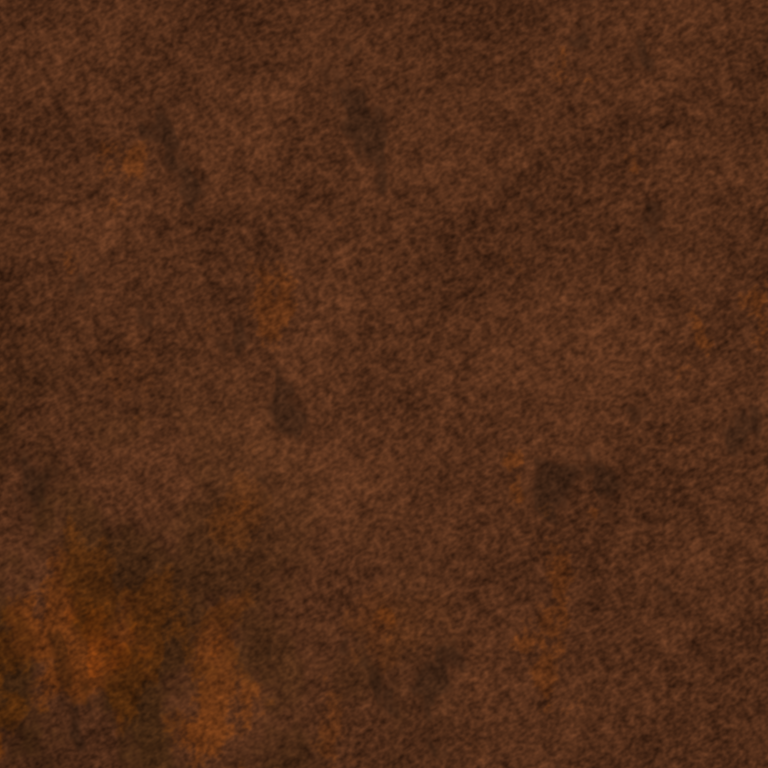
Write a WebGL 2 fragment shader that draws this texture.

```glsl
#version 300 es
precision highp float;
// Worn brown suede with fine pitted grain, dark scuffs and rusty stains.

uniform vec2 u_resolution;
out vec4 fragColor;

// Colours
const vec3 PIT_BROWN  = vec3(0.215, 0.114, 0.060);
const vec3 NAP_BROWN  = vec3(0.425, 0.244, 0.142);
const vec3 RUST_TINT  = vec3(1.20, 1.08, 0.68);
const vec3 OLIVE_TINT = vec3(0.77, 0.80, 0.66);
const vec3 SCUFF_TINT = vec3(0.76, 0.78, 0.80);

// Feature frequencies, in cells per canvas
const float GRAIN_FREQ  = 145.0;
const float MOTTLE_FREQ = 30.0;
const float CLOUD_FREQ  = 5.0;
const vec2  STAIN_FREQ  = vec2(6.5, 4.5);
const vec2  SCUFF_FREQ  = vec2(9.0, 5.5);

// Strengths
const float BASE_TONE     = 0.54;
const float GRAIN_AMOUNT  = 0.78;
const float MOTTLE_AMOUNT = 0.30;
const float CLOUD_AMOUNT  = 0.28;
const float EDGE_SHADE    = 0.10;
const float STAIN_REACH   = 0.72;
const float GRAIN_SLANT   = 0.55; // radians

// Integer hash giving a unit gradient for each lattice point
vec2 latticeGradient(vec2 cell) {
    uvec2 q = uvec2(ivec2(cell)) * uvec2(1597u, 3812u + 1u);
    uint h = (q.x ^ (q.y * 7919u)) * 40503u;
    h ^= h >> 15;
    h *= 73471u;
    h ^= h >> 13;
    h *= 91193u;
    h ^= h >> 16;
    float angle = float(h & 65535u) / 65536.0 * 6.28319;
    return vec2(cos(angle), sin(angle));
}

float gradientNoise(vec2 p) {
    vec2 cell = floor(p);
    vec2 f = p - cell;
    vec2 w = f * f * f * (f * (f * 6.0 - 15.0) + 10.0);
    vec2 e = vec2(0.0, 1.0);
    float a = dot(latticeGradient(cell), f);
    float b = dot(latticeGradient(cell + e.yx), f - e.yx);
    float c = dot(latticeGradient(cell + e.xy), f - e.xy);
    float d = dot(latticeGradient(cell + e.yy), f - e.yy);
    return mix(mix(a, b, w.x), mix(c, d, w.x), w.y);
}

mat2 rotation(float angle) {
    float c = cos(angle), s = sin(angle);
    return mat2(c, -s, s, c);
}

float fractalNoise(vec2 p) {
    float sum = 0.0, amplitude = 1.0;
    for (int i = 0; i < 5; i++) {
        sum += amplitude * gradientNoise(p);
        p = rotation(0.3) * p * 2.03 + 17.3;
        amplitude *= 0.55;
    }
    return sum;
}

// Short fibres and pits, slightly drawn out along the slant
float suedeGrain(vec2 p) {
    vec2 q = rotation(GRAIN_SLANT) * p * vec2(1.0) * GRAIN_FREQ;
    q *= vec2(0.85, 1.1);
    return 0.65 * gradientNoise(q)
         + 0.45 * gradientNoise(q * 0.53 + 41.7)
         + 0.30 * gradientNoise(q * 1.55 + 83.1);
}

void main() {
    vec2 p = gl_FragCoord.xy / min(u_resolution.x, u_resolution.y);
    vec2 uv = gl_FragCoord.xy / u_resolution;

    // Tone of the nap
    float grain = suedeGrain(p);
    float mottle = fractalNoise(p * MOTTLE_FREQ + 5.2);
    float cloud = fractalNoise(rotation(0.6) * p * CLOUD_FREQ * vec2(0.8, 1.1) + 31.4);
    vec2 rim = abs(uv - 0.5) * 2.0;
    float edge = smoothstep(0.75, 1.0, max(rim.x, rim.y));
    float tone = BASE_TONE + GRAIN_AMOUNT * grain + MOTTLE_AMOUNT * mottle
               + CLOUD_AMOUNT * cloud - EDGE_SHADE * edge;
    vec3 color = mix(PIT_BROWN, NAP_BROWN, clamp(tone, -0.15, 1.2));

    // Patches with ragged borders, gathered towards the lower left
    float ragged = 0.10 * mottle + 0.10 * grain;
    float corner = 1.0 - smoothstep(0.15, STAIN_REACH, length(uv * vec2(1.0, 1.1)));
    float rust = fractalNoise(p * STAIN_FREQ + 63.8) + ragged;
    float olive = fractalNoise(p * STAIN_FREQ * 0.9 + 12.6) + ragged;
    float scuff = fractalNoise(rotation(0.25) * p * SCUFF_FREQ + 97.5) + ragged;

    color *= mix(vec3(1.0), OLIVE_TINT, corner * smoothstep(-0.15, 0.22, olive));
    color *= mix(vec3(1.0), RUST_TINT, corner * smoothstep(0.05, 0.28, rust));
    color *= mix(vec3(1.0), RUST_TINT, 0.6 * smoothstep(0.42, 0.62, rust));
    color *= mix(vec3(1.0), SCUFF_TINT, smoothstep(0.38, 0.60, scuff));

    fragColor = vec4(clamp(color, 0.0, 1.0), 1.0);
}
```
